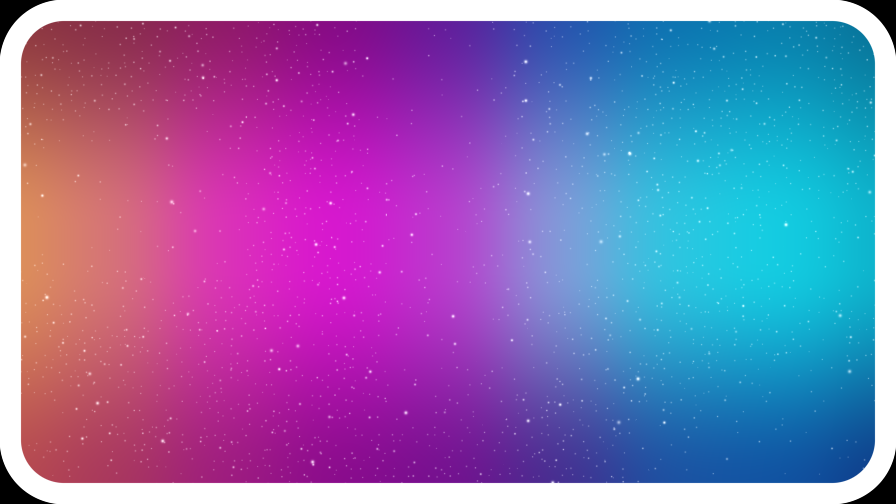
A WebGL 1 fragment shader for this background:

```glsl
precision highp float;
// Rounded white frame around a soft amber, magenta and cyan nebula dusted with stars.

uniform vec2 u_resolution;

// Frame, in canvas heights
const float FRAME_WIDTH = 0.0417;
const float CORNER_RADIUS = 0.127;
const vec3 FRAME_COLOR = vec3(1.0);
const vec3 OUTSIDE_COLOR = vec3(0.0);

// Each gradient column holds its top, middle and bottom colours
const mat3 AMBER   = mat3(0.55, 0.22, 0.24, 0.87, 0.58, 0.33, 0.72, 0.30, 0.30);
const mat3 CORAL   = mat3(0.52, 0.17, 0.28, 0.83, 0.46, 0.46, 0.66, 0.22, 0.36);
const mat3 ROSE    = mat3(0.56, 0.10, 0.40, 0.86, 0.19, 0.73, 0.62, 0.11, 0.50);
const mat3 MAGENTA = mat3(0.52, 0.03, 0.52, 0.85, 0.07, 0.82, 0.54, 0.04, 0.55);
const mat3 VIOLET  = mat3(0.38, 0.10, 0.60, 0.73, 0.22, 0.80, 0.46, 0.06, 0.56);
const mat3 MIST    = mat3(0.14, 0.32, 0.68, 0.52, 0.62, 0.85, 0.27, 0.18, 0.56);
const mat3 AQUA    = mat3(0.04, 0.45, 0.69, 0.16, 0.78, 0.88, 0.10, 0.33, 0.64);
const mat3 CYAN    = mat3(0.03, 0.50, 0.68, 0.07, 0.81, 0.89, 0.06, 0.33, 0.64);
const mat3 TEAL    = mat3(0.03, 0.43, 0.57, 0.05, 0.68, 0.78, 0.06, 0.22, 0.52);
const float COLUMN_STEP = 0.125;
const float COLUMN_SPREAD = 0.085;
const float BAND_CENTER = 0.515;
const float BAND_INNER = 0.03;
const float BAND_OUTER = 0.49;

// Star layers: cells per height, share of cells filled, radius, brightness
const vec4 DUST   = vec4(62.0, 0.30, 0.0014, 0.55);
const vec4 SPARKS = vec4(31.0, 0.20, 0.0019, 0.75);
const vec4 STARS  = vec4(14.0, 0.20, 0.0030, 0.95);
const float CLUSTER_SCALE = 4.0;
const float STAR_WHITENESS = 0.75;

float hash(vec2 p) {
    vec3 q = fract(vec3(p.xyx) * 0.1031);
    q += dot(q, q.yzx + 33.33);
    return fract((q.x + q.y) * q.z);
}

float noise(vec2 p) {
    vec2 cell = floor(p);
    vec2 f = fract(p);
    f = f * f * (3.0 - 2.0 * f);
    float low = mix(hash(cell), hash(cell + vec2(1.0, 0.0)), f.x);
    float high = mix(hash(cell + vec2(0.0, 1.0)), hash(cell + 1.0), f.x);
    return mix(low, high, f.y);
}

float roundedBox(vec2 p, vec2 halfSize, float radius) {
    vec2 q = abs(p) - halfSize + radius;
    return length(max(q, 0.0)) + min(max(q.x, q.y), 0.0) - radius;
}

// Adds one column with a bell-shaped weight
void addColumn(mat3 colors, float index, float x, inout mat3 sum, inout float total) {
    float d = (x - index * COLUMN_STEP) / COLUMN_SPREAD;
    float weight = exp(-d * d);
    sum += colors * weight;
    total += weight;
}

vec3 nebula(vec2 uv) {
    mat3 sum = mat3(0.0);
    float total = 0.0;
    addColumn(AMBER, 0.0, uv.x, sum, total);
    addColumn(CORAL, 1.0, uv.x, sum, total);
    addColumn(ROSE, 2.0, uv.x, sum, total);
    addColumn(MAGENTA, 3.0, uv.x, sum, total);
    addColumn(VIOLET, 4.0, uv.x, sum, total);
    addColumn(MIST, 5.0, uv.x, sum, total);
    addColumn(AQUA, 6.0, uv.x, sum, total);
    addColumn(CYAN, 7.0, uv.x, sum, total);
    addColumn(TEAL, 8.0, uv.x, sum, total);

    float height = uv.y - BAND_CENTER;
    float edge = smoothstep(BAND_INNER, BAND_OUTER, abs(height));
    float above = step(0.0, height);
    return sum * vec3(edge * above, 1.0 - edge, edge * (1.0 - above)) / total;
}

// One jittered star per filled cell; small stars dim rather than flicker
float starLayer(vec2 p, vec4 layer, float density, float pixel) {
    vec2 grid = p * layer.x;
    vec2 cell = floor(grid);
    vec2 seed = cell + layer.x * 3.7;
    vec2 center = 0.15 + 0.7 * vec2(hash(seed + 11.3), hash(seed + 47.9));
    float size = layer.z * mix(0.65, 1.15, hash(seed + 83.1));
    float blurred = size * size + 0.2 * pixel * pixel;
    vec2 offset = (grid - cell - center) / layer.x;
    float glow = exp(-dot(offset, offset) / blurred) * size * size / blurred;
    float filled = step(hash(seed), layer.y * density);
    return filled * glow * layer.w * mix(0.5, 1.0, hash(seed + 5.7));
}

void main() {
    float pixel = 1.0 / u_resolution.y;
    vec2 p = gl_FragCoord.xy * pixel;
    vec2 uv = gl_FragCoord.xy / u_resolution;
    vec2 halfSize = 0.5 * u_resolution * pixel;

    // Nebula and clustered stars
    vec3 color = nebula(uv);
    float density = mix(0.25, 1.7, smoothstep(0.25, 0.8, noise(p * CLUSTER_SCALE + 2.6)));
    float light = starLayer(p, DUST, density, pixel);
    light += starLayer(p, SPARKS, density, pixel);
    light += starLayer(p, STARS, 1.0, pixel);
    color = mix(color, mix(color, vec3(1.0), STAR_WHITENESS) + 0.1, min(light * 1.2, 1.0));

    // Frame and outer corners
    float d = roundedBox(p - halfSize, halfSize, CORNER_RADIUS);
    color = mix(color, FRAME_COLOR, smoothstep(-0.7, 0.7, (d + FRAME_WIDTH) / pixel));
    color = mix(color, OUTSIDE_COLOR, smoothstep(-0.2, 1.0, d / pixel));
    gl_FragColor = vec4(clamp(color, 0.0, 1.0), 1.0);
}
```
